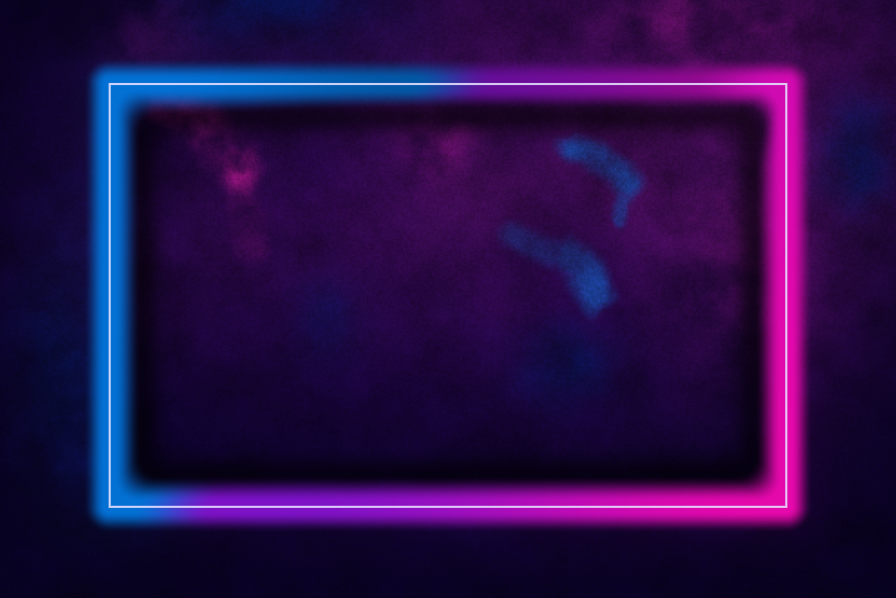
Reproduce this background procedurally as a WebGL 1 fragment shader.

```glsl
precision highp float;
// A neon frame, blue to magenta, glowing on a dark and grainy violet wall.

uniform vec2 u_resolution;

// Lengths are in canvas heights, on a field 1.5 wide and 1 high.
const vec2 FIELD = vec2(1.5, 1.0);
const vec2 FRAME_CENTER = vec2(0.75, 0.506);
const vec2 FRAME_HALF = vec2(0.5664, 0.3535);
const float LINE_HALF = 0.0015;
const float GLOW_CORE = 0.008;
const float GLOW_OUTER = 0.044;
const float GLOW_INNER = 0.052;
const float CORNER_SOFT = 0.04;
const float GRAIN_SCALE = 330.0;
const float GRAIN_AMOUNT = 0.22;

const vec3 NIGHT = vec3(0.025, 0.006, 0.115);
const vec3 INDIGO = vec3(0.085, 0.010, 0.245);
const vec3 PLUM = vec3(0.255, 0.045, 0.320);
const vec3 ROSE = vec3(0.460, 0.060, 0.400);
const vec3 WALL_BLUE = vec3(0.080, 0.260, 0.580);
const vec3 DEEP_BLUE = vec3(0.015, 0.080, 0.320);
const vec3 NEON_BLUE = vec3(0.010, 0.440, 0.830);
const vec3 NEON_VIOLET = vec3(0.490, 0.070, 0.780);
const vec3 NEON_PINK = vec3(0.900, 0.030, 0.670);
const vec3 LINE_WHITE = vec3(0.900, 0.880, 1.000);

float hash(vec2 p) {
  vec3 q = fract(vec3(p.xyx) * 0.1031);
  q += dot(q, q.yzx + 33.33);
  return fract((q.x + q.y) * q.z);
}

float noise(vec2 p) {
  vec2 i = floor(p), f = fract(p);
  f = f * f * (3.0 - 2.0 * f);
  return mix(mix(hash(i), hash(i + vec2(1.0, 0.0)), f.x),
             mix(hash(i + vec2(0.0, 1.0)), hash(i + 1.0), f.x), f.y);
}

float fbm(vec2 p) {
  float sum = 0.0, amp = 0.5;
  for (int i = 0; i < 5; i++) {
    sum += amp * noise(p);
    p = mat2(1.6, 1.2, -1.2, 1.6) * p + 7.3;
    amp *= 0.5;
  }
  return sum;
}

// Soft elliptical patch.
float patchAt(vec2 p, vec2 center, vec2 radius) {
  vec2 d = (p - center) / radius;
  return exp(-dot(d, d));
}

// Soft brush stroke between two points.
float stroke(vec2 p, vec2 a, vec2 b, float width) {
  vec2 ab = b - a;
  float t = clamp(dot(p - a, ab) / dot(ab, ab), 0.0, 1.0);
  return 1.0 - smoothstep(0.2 * width, width, length(p - a - ab * t));
}

// Signed distance to the frame, with its inner corners rounded.
float frameDistance(vec2 p) {
  vec2 d = abs(p - FRAME_CENTER) - FRAME_HALF;
  float h = max(CORNER_SOFT - abs(d.x - d.y), 0.0) / CORNER_SOFT;
  float inner = max(d.x, d.y) + h * h * CORNER_SOFT * 0.25;
  return max(d.x, d.y) > 0.0 ? length(max(d, 0.0)) : min(inner, 0.0);
}

vec3 wall(vec2 p) {
  float cloud = fbm(p * 4.0 + 2.0);
  float mottle = fbm(p * 17.0 + 11.0);
  vec2 w = p + 0.05 * (vec2(fbm(p * 13.0), fbm(p * 13.0 + 31.0)) - 0.48);

  // Broad light: plum at the upper right, night at the base and sides.
  float plum = patchAt(w, vec2(1.10, 0.79), vec2(0.48, 0.36));
  plum += 0.45 * patchAt(w, vec2(0.42, 0.67), vec2(0.32, 0.25));
  vec3 col = mix(NIGHT, INDIGO, patchAt(p, vec2(0.76, 0.60), vec2(0.66, 0.42)));
  col = mix(col, PLUM, clamp(plum * (0.45 + cloud), 0.0, 1.0));

  // Rose smudges.
  float rose = 0.75 * stroke(w, vec2(0.29, 0.82), vec2(0.40, 0.73), 0.06);
  rose += 0.35 * stroke(w, vec2(0.40, 0.73), vec2(0.42, 0.58), 0.04);
  rose += 0.50 * patchAt(w, vec2(0.74, 0.76), vec2(0.07, 0.05));
  rose += 0.50 * patchAt(w, vec2(1.17, 0.96), vec2(0.16, 0.07));
  rose += 0.30 * patchAt(w, vec2(1.24, 0.57), vec2(0.13, 0.16));
  rose += 0.25 * patchAt(w, vec2(0.27, 0.94), vec2(0.08, 0.06));
  col = mix(col, ROSE, clamp(rose * smoothstep(0.2, 0.75, mottle), 0.0, 1.0));

  // Dim blue stains, then the two bright brush marks.
  float stain = patchAt(w, vec2(1.435, 0.74), vec2(0.06, 0.09));
  stain += 0.7 * patchAt(w, vec2(0.46, 0.99), vec2(0.16, 0.06));
  stain += 0.6 * patchAt(w, vec2(0.10, 0.40), vec2(0.07, 0.20));
  stain += 0.7 * patchAt(w, vec2(0.95, 0.39), vec2(0.08, 0.06));
  stain += 0.4 * patchAt(w, vec2(0.55, 0.46), vec2(0.06, 0.06));
  col = mix(col, DEEP_BLUE, clamp(stain * (0.4 + mottle), 0.0, 1.0));
  float brush = stroke(w, vec2(0.97, 0.75), vec2(1.055, 0.69), 0.042);
  brush = max(brush, 0.6 * stroke(w, vec2(1.05, 0.69), vec2(1.035, 0.63), 0.026));
  brush = max(brush, 0.55 * stroke(w, vec2(0.86, 0.61), vec2(0.95, 0.58), 0.036));
  brush = max(brush, 0.80 * stroke(w, vec2(0.95, 0.58), vec2(1.00, 0.50), 0.040));
  col = mix(col, WALL_BLUE, brush * clamp(0.35 + 0.9 * mottle, 0.0, 1.0));

  float grain = noise(p * GRAIN_SCALE) - 0.5;
  return col * (0.72 + 0.56 * mottle + GRAIN_AMOUNT * grain);
}

void main() {
  vec2 p = gl_FragCoord.xy / u_resolution * FIELD;
  float pixel = 1.0 / u_resolution.y;
  float d = frameDistance(p);
  float rise = clamp((p.y - 0.152) / 0.707, 0.0, 1.0);

  // Neon hue: the blue border leans right as it rises.
  float violet = smoothstep(-0.07, 0.07, p.x - mix(0.29, 0.76, rise));
  float pink = smoothstep(0.45, 1.32, p.x - 0.24 * rise);
  vec3 neon = mix(NEON_BLUE, mix(NEON_VIOLET, NEON_PINK, pink), violet);
  float topDim = smoothstep(0.80, 0.90, rise) * smoothstep(0.25, 0.70, p.x);
  neon *= 1.0 - 0.22 * topDim * (1.0 - smoothstep(1.15, 1.30, p.x));

  // Wall, shaded just inside the glow, then halo, glow and line.
  vec3 col = wall(p);
  col *= 1.0 - 0.55 * exp(-pow((d + 0.055) / 0.028, 2.0));
  col += neon * 0.12 * exp(-abs(d) / 0.035) * step(0.0, d);
  float reach = d > 0.0 ? GLOW_OUTER : GLOW_INNER * (1.0 - 0.2 * topDim);
  float glow = 1.0 - smoothstep(GLOW_CORE, reach, abs(d));
  col = mix(col, neon, glow);
  float edge = max(abs(p.x - FRAME_CENTER.x) - FRAME_HALF.x,
                   abs(p.y - FRAME_CENTER.y) - FRAME_HALF.y);
  float line = 1.0 - smoothstep(-0.5 * pixel, 0.8 * pixel, abs(edge) - LINE_HALF);
  col = mix(col, LINE_WHITE, 0.9 * line);
  gl_FragColor = vec4(col, 1.0);
}
```
